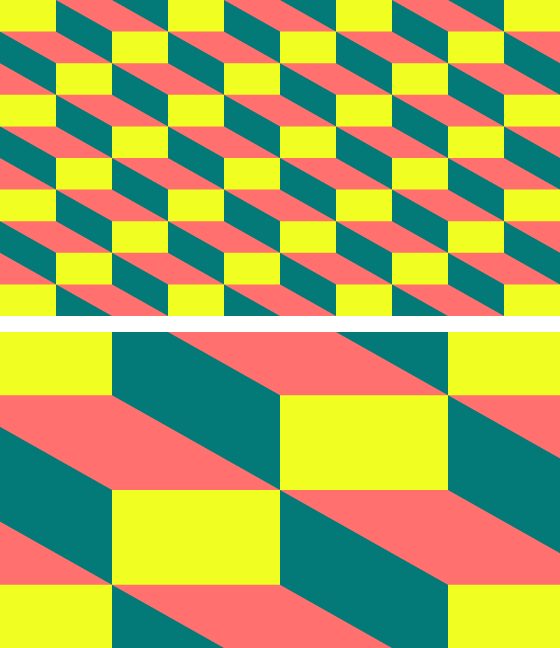
Top, the full canvas; bottom, a detail of the centre.
Give the GLSL for this pattern, as a Shadertoy shader.

```glsl
// Flat tiling of stretched boxes: yellow front faces with slanted pink and teal sides.
#define GRID vec2(10.0, 10.0)
#define SAMPLES 4
#define YELLOW vec3(0.94, 1.00, 0.13)
#define TEAL vec3(0.01, 0.48, 0.47)
#define PINK vec3(1.00, 0.44, 0.43)

// Colour at a point measured in grid cells
vec3 boxTiling(vec2 p) {
    vec2 cell = floor(p);
    vec2 local = p - cell;

    // Each row shifts by one cell; every third cell is a front face
    float phase = mod(cell.x - cell.y + 0.5, 3.0);
    if (phase < 1.0) return YELLOW;

    // Other cells split along the falling diagonal, with sides swapped by phase
    bool aboveDiagonal = local.x + local.y > 1.0;
    bool firstSplit = phase < 2.0;
    return aboveDiagonal == firstSplit ? PINK : TEAL;
}

void mainImage(out vec4 fragColor, in vec2 fragCoord) {
    // Box-filter each pixel to smooth the edges
    vec3 sum = vec3(0.0);
    for (int y = 0; y < SAMPLES; y++) {
        for (int x = 0; x < SAMPLES; x++) {
            vec2 offset = (vec2(x, y) + 0.5) / float(SAMPLES) - 0.5;
            sum += boxTiling((fragCoord + offset) / iResolution.xy * GRID);
        }
    }
    fragColor = vec4(sum / float(SAMPLES * SAMPLES), 1.0);
}
```
